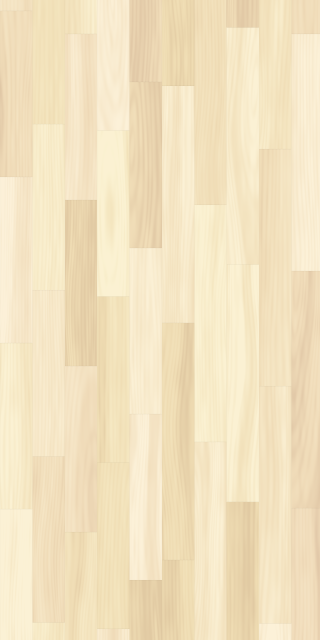
Reproduce this texture procedurally as a WebGL 2 fragment shader.

```glsl
#version 300 es
precision highp float;
// Pale ash parquet: ten columns of staggered staves with soft, wavering grain.

uniform vec2 u_resolution;
out vec4 fragColor;

// Lengths are fractions of the canvas height.
const float STAVE_WIDTH = 0.0506;
const float SHORT_STAVE = 0.2595;
const float LONG_STAVE = 0.3705;
const int COLUMNS = 10;
const int SHORT_COLUMNS = 5;
const float FIRST_JOINT[COLUMNS] = float[](
  0.017, 0.194, 0.053, 0.204, 0.128, 0.134, 0.320, 0.043, 0.233, 0.053);

const float SEAM_WIDTH = 0.0009;
const float SEAM_DARKNESS = 0.045;
const float RING_STRENGTH = 0.20;
const float STREAK_STRENGTH = 0.36;
const float FIBRE_STRENGTH = 0.20;
const float HUE_SHIFT = 0.014;
const int SAMPLES = 2;

const vec3 CREAM = vec3(0.985, 0.945, 0.835);
const vec3 STRAW = vec3(0.960, 0.900, 0.765);
const vec3 HONEY = vec3(0.938, 0.860, 0.712);
const vec3 TAN = vec3(0.885, 0.790, 0.650);

float hash(vec2 p) {
  return fract(sin(dot(p, vec2(127.1, 311.7))) * 43758.5453);
}

float noise(vec2 p) {
  vec2 i = floor(p);
  vec2 f = fract(p);
  f = f * f * (3.0 - 2.0 * f);
  float low = mix(hash(i), hash(i + vec2(1.0, 0.0)), f.x);
  float high = mix(hash(i + vec2(0.0, 1.0)), hash(i + 1.0), f.x);
  return mix(low, high, f.y);
}

// Blends the four wood tones from light (0) to dark (1).
vec3 woodTone(float darkness) {
  float t = clamp(darkness, 0.0, 1.0) * 3.0;
  vec3 color = mix(CREAM, STRAW, clamp(t, 0.0, 1.0));
  color = mix(color, HONEY, clamp(t - 1.0, 0.0, 1.0));
  return mix(color, TAN, clamp(t - 2.0, 0.0, 1.0));
}

// Darkness added by the grain; u runs across the stave, v along it.
float grain(float u, float v, vec2 id) {
  float seed = hash(id + 3.7) * 50.0;
  float bend = 0.35 * (noise(vec2(u * 1.2 + seed, v * 6.0)) - 0.5);
  float center = mix(-1.0, 1.6, hash(id + 8.1));
  float arch = (v - hash(id + 5.3) * 0.3) * mix(0.3, 2.5, hash(id + 2.9));
  float ring = length(vec2(u - center + bend, arch));

  // Growth rings with uneven spacing and strength.
  float count = mix(7.0, 11.0, hash(id + 6.4));
  float phase = ring * count + 1.5 * noise(vec2(ring * 4.0 + seed, v * 3.0));
  float late = pow(0.5 + 0.5 * sin(6.2832 * phase), 1.6) - 0.4;
  float rings = late * mix(0.3, 1.0, noise(vec2(ring * 3.0, v * 5.0 + seed)));

  // Broad heartwood streaks and fine pores.
  float broad = noise(vec2(ring * 3.0 + seed, v * 1.5));
  float streak = smoothstep(0.25, 0.85, broad) - 0.4;
  float fibre = noise(vec2((u + bend * 0.3) * 11.0 + seed, v * 24.0)) - 0.5;
  return rings * RING_STRENGTH + streak * STREAK_STRENGTH + fibre * FIBRE_STRENGTH;
}

vec3 parquet(vec2 p) {
  // Locate the stave; rows count down from the top.
  int column = clamp(int(floor(p.x / STAVE_WIDTH)), 0, COLUMNS - 1);
  float u = p.x / STAVE_WIDTH - float(column);
  float stave = column < SHORT_COLUMNS ? SHORT_STAVE : LONG_STAVE;
  float along = (1.0 - p.y - FIRST_JOINT[column]) / stave;
  vec2 id = vec2(float(column), floor(along));
  float v = fract(along) * stave;

  // Each stave has its own tone and a slight pink or yellow cast.
  float base = mix(0.10, 0.84, hash(id + 1.3));
  vec3 color = woodTone(base + grain(u, v, id));
  color += HUE_SHIFT * (hash(id + 9.2) - 0.5) * vec3(0.3, -0.3, 2.0);

  // Fine seams, fainter along the sides than at the ends.
  float side = min(u, 1.0 - u) * STAVE_WIDTH;
  float end = min(v, stave - v);
  float seam = max(0.6 * (1.0 - smoothstep(0.0, SEAM_WIDTH, side)),
                   1.0 - smoothstep(0.0, SEAM_WIDTH, end));
  return color * (1.0 - SEAM_DARKNESS * seam);
}

void main() {
  // Average a small grid of samples to smooth the stave edges.
  vec3 sum = vec3(0.0);
  for (int i = 0; i < SAMPLES * SAMPLES; i++) {
    vec2 cell = vec2(float(i % SAMPLES), float(i / SAMPLES));
    vec2 offset = (cell + 0.5) / float(SAMPLES) - 0.5;
    sum += parquet((gl_FragCoord.xy + offset) / u_resolution.y);
  }
  fragColor = vec4(sum / float(SAMPLES * SAMPLES), 1.0);
}
```
